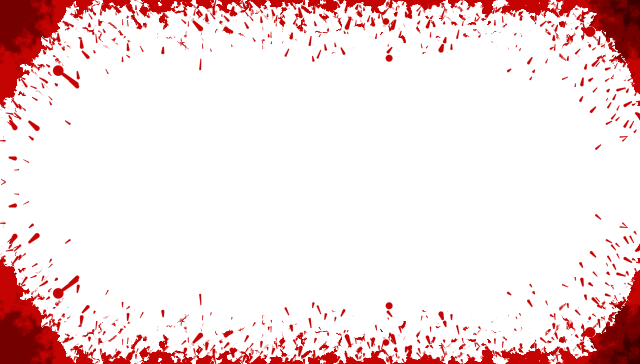
Write a Shadertoy shader that draws this background.

```glsl
const vec3 PAPER = vec3(1.0);
const vec3 RED = vec3(0.77, 0.01, 0.01);
const vec3 DARK_RED = vec3(0.46, 0.0, 0.0);
const vec3 DEEP_RED = vec3(0.24, 0.0, 0.0);
const float BAND = 0.011;        // paint depth along the long edges
const float CORNER = 0.285;      // paint depth at the short edges
const float LEFT_SLOPE = 1.35;
const float RIGHT_FALLOFF = 0.08;
const float RAGGED = 0.055;
const float FRINGE_SCALE = 52.0;
const float FRINGE_START = 0.13; // noise level that paints at the edge
const float FRINGE_FADE = 3.1;   // rise of that level with depth
const float DROP_CELL = 0.052;
const int DROP_LAYERS = 3;

vec2 hash2(vec2 p) {
    vec3 q = fract(p.xyx * vec3(0.1031, 0.1030, 0.0973));
    q += dot(q, q.yzx + 33.33);
    return fract((q.xx + q.yz) * q.zy);
}

float gradientDot(vec2 cell, vec2 offset, vec2 f) {
    float angle = 6.2832 * hash2(cell + offset).x;
    return dot(vec2(cos(angle), sin(angle)), f - offset);
}

float gradientNoise(vec2 p) {
    vec2 i = floor(p), f = fract(p);
    vec2 u = f * f * f * (f * (f * 6.0 - 15.0) + 10.0);
    float low = mix(gradientDot(i, vec2(0, 0), f), gradientDot(i, vec2(1, 0), f), u.x);
    float high = mix(gradientDot(i, vec2(0, 1), f), gradientDot(i, vec2(1, 1), f), u.x);
    return mix(low, high, u.y);
}

float fbm(vec2 p) {
    float sum = 0.0, gain = 1.0;
    for (int i = 0; i < 4; i++) {
        sum += gain * gradientNoise(p);
        p = mat2(1.6, 1.2, -1.2, 1.6) * p + 17.3;
        gain *= 0.55;
    }
    return sum;
}

// Depth below the paint edge; p.y is the distance from the nearer long edge
float edgeDepth(vec2 p, float width) {
    float left = CORNER - LEFT_SLOPE * p.x;
    float right = CORNER * exp(-(width - p.x) / RIGHT_FALLOFF);
    return p.y - max(BAND, max(left, right));
}

// Capsule whose radius changes from ra to rb
float tear(vec2 p, vec2 a, vec2 b, float ra, float rb) {
    vec2 ab = b - a;
    float t = clamp(dot(p - a, ab) / max(dot(ab, ab), 1e-6), 0.0, 1.0);
    return length(p - a - ab * t) - mix(ra, rb, t);
}

// Chance of a drop, reaching further in near the short edges
float dropDensity(vec2 p, float width) {
    float side = min(p.x, width - p.x) / 0.27;
    float reach = 0.07 + 0.065 * exp(-side * side);
    float s = max(edgeDepth(p, width), 0.0);
    return 0.95 * exp(-s / reach) * smoothstep(3.1 * reach, 1.8 * reach, s);
}

// Scattered drops flung toward the middle
float dropLayer(vec2 p, float width, float cell, float seed) {
    float nearest = 1.0;
    vec2 home = floor(p / cell);
    for (int j = -1; j <= 1; j++)
    for (int i = -1; i <= 1; i++) {
        vec2 id = home + vec2(i, j);
        vec2 place = hash2(id + seed), shape = hash2(id + seed + 41.7);
        vec2 turn = hash2(id + seed + 93.1);
        vec2 center = (id + 0.5 + 0.8 * (place - 0.5)) * cell;
        if (turn.x > dropDensity(center, width)) continue;
        vec2 aim = vec2(0.5 * (0.5 * width - center.x), 0.65 - center.y);
        float angle = atan(aim.y, aim.x) + 1.1 * (turn.y - 0.5);
        vec2 reach = vec2(cos(angle), sin(angle)) * cell * mix(0.06, 0.28, shape.x);
        float radius = cell * mix(0.05, 0.14, shape.y * shape.y);
        nearest = min(nearest, tear(p, center - reach, center + reach, 0.5 * radius, radius));
    }
    return nearest;
}

void mainImage(out vec4 fragColor, in vec2 fragCoord) {
    vec2 p = fragCoord / iResolution.y;
    float width = iResolution.x / iResolution.y;
    float aa = 0.75 / iResolution.y;
    p.y = min(p.y, 1.0 - p.y);
    float fromRight = width - p.x;

    // Ragged mass and its broken fringe
    float s = edgeDepth(p, width);
    float paint = s - RAGGED * fbm(p * 20.0);
    float specks = gradientNoise(p * FRINGE_SCALE + 0.9 * fbm(p * 30.0));
    float level = FRINGE_START + FRINGE_FADE * max(s, 0.0);
    paint = min(paint, (level - specks) / FRINGE_SCALE);

    // Drops, from coarse to fine
    float cell = DROP_CELL;
    for (int i = 0; i < DROP_LAYERS; i++) {
        paint = min(paint, dropLayer(p, width, cell, 11.0 + 27.0 * float(i)));
        cell *= 0.74;
    }

    // A few large blots
    paint = min(paint, tear(p, vec2(0.16, 0.194), vec2(0.16, 0.194), 0.0145, 0.0145));
    paint = min(paint, tear(p, vec2(0.16, 0.194), vec2(0.21, 0.231), 0.004, 0.006));
    paint = min(paint, length(p - vec2(0.608 * width, 0.16)) - 0.0095);
    paint = min(paint, length(p - vec2(0.603 * width, 0.059)) - 0.009);
    paint = min(paint, length(vec2(fromRight - 0.137, p.y - 0.087)) - 0.0145);

    // Mottled shade, darkest in the corners
    float mottle = fbm(p * 26.0);
    float leftShade = length(vec2(p.x, 0.85 * p.y)) + 0.06 * mottle;
    float rightShade = length(vec2(fromRight, 0.8 * p.y)) + 0.08 * mottle;
    vec3 ink = mix(DARK_RED, RED, smoothstep(0.1, 0.15, min(leftShade, rightShade)));
    ink = mix(DEEP_RED, ink, smoothstep(0.02, 0.08, rightShade));

    fragColor = vec4(mix(ink, PAPER, smoothstep(-aa, aa, paint)), 1.0);
}
```
